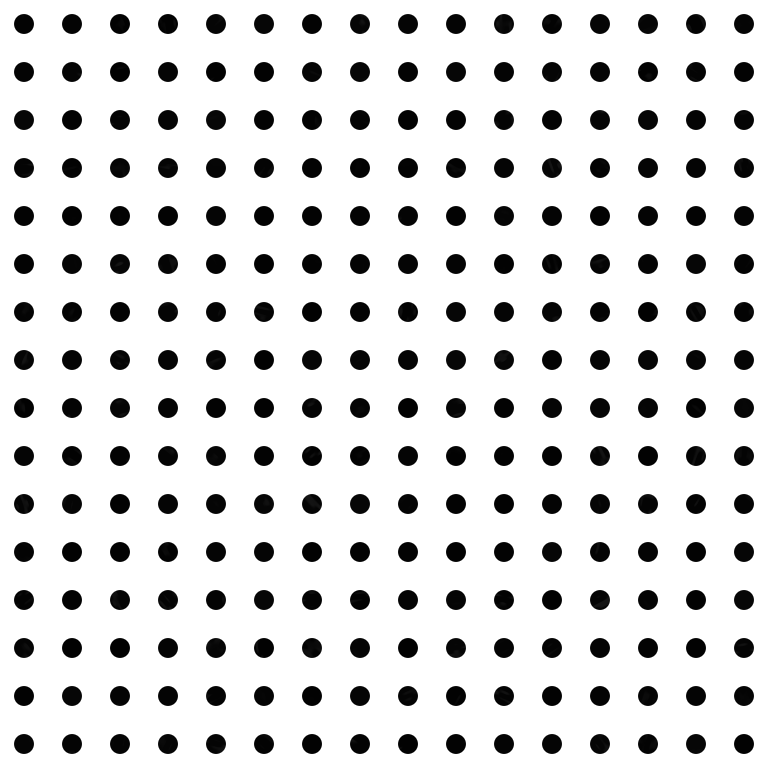
This pattern is drawn by a Shadertoy shader. Its source:

```glsl
#define REPEATS 16.0
#define DOT_RADIUS 0.207
#define PAPER_COLOR vec3(1.0)
#define INK_COLOR vec3(0.006)
#define WORN_INK_COLOR vec3(0.085)
#define STREAK_SCALE vec2(5.0, 14.0)
#define TONE_VARIATION 0.22
#define STREAK_STRENGTH 0.75

float hash(vec2 p) {
    vec3 q = fract(vec3(p.xyx) * 0.1031);
    q += dot(q, q.yzx + 33.33);
    return fract((q.x + q.y) * q.z);
}

float valueNoise(vec2 p) {
    vec2 i = floor(p);
    vec2 f = fract(p);
    f = f * f * (3.0 - 2.0 * f);
    float low = mix(hash(i), hash(i + vec2(1.0, 0.0)), f.x);
    float high = mix(hash(i + vec2(0.0, 1.0)), hash(i + vec2(1.0, 1.0)), f.x);
    return mix(low, high, f.y);
}

mat2 rotation(float angle) {
    float c = cos(angle);
    float s = sin(angle);
    return mat2(c, -s, s, c);
}

// Faint scuffs, turned and placed differently in each dot
float inkWear(vec2 local, vec2 cell) {
    float tone = hash(cell + 7.0);
    float angle = 6.2832 * hash(cell + 31.0);
    vec2 scuffPoint = rotation(angle) * local * STREAK_SCALE + cell * 17.0 + 60.0;
    float scuff = smoothstep(0.6, 0.95, valueNoise(scuffPoint));
    float amount = smoothstep(0.25, 1.0, hash(cell + 53.0));
    return TONE_VARIATION * tone + STREAK_STRENGTH * amount * scuff;
}

void mainImage(out vec4 fragColor, in vec2 fragCoord) {
    // Whole cells across the canvas, each with a centred dot
    vec2 grid = fragCoord / iResolution.xy * REPEATS;
    vec2 cell = mod(floor(grid), REPEATS);
    vec2 local = fract(grid) - 0.5;

    // Dot edge, smoothed over one pixel
    float pixel = REPEATS / min(iResolution.x, iResolution.y);
    float dist = length(local) - DOT_RADIUS;
    float coverage = clamp(0.5 - dist / pixel, 0.0, 1.0);

    vec3 ink = mix(INK_COLOR, WORN_INK_COLOR, inkWear(local, cell));
    fragColor = vec4(mix(PAPER_COLOR, ink, coverage), 1.0);
}
```
